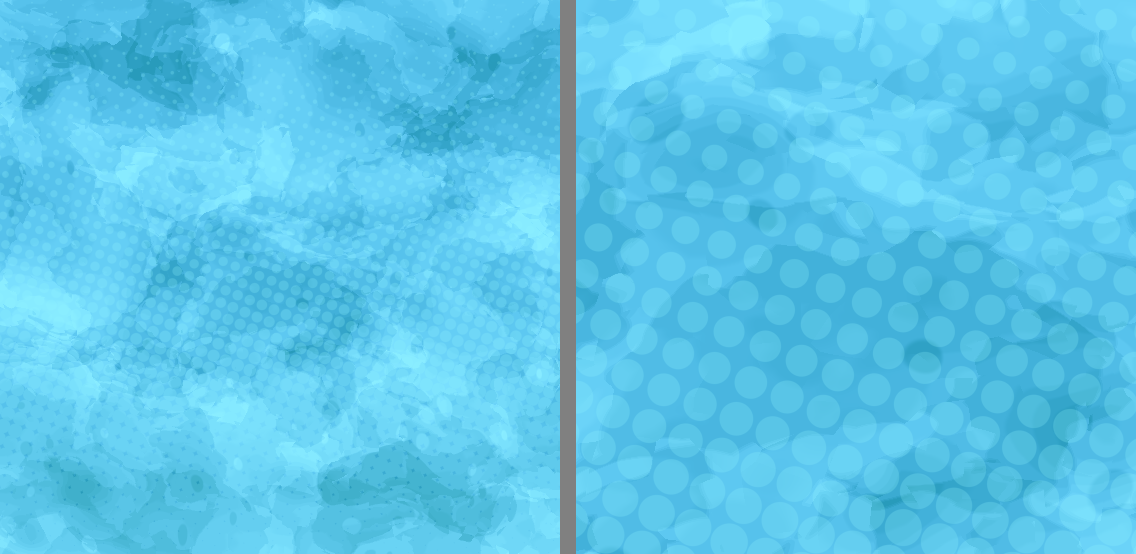
Left, the full canvas; right, a detail of the centre.
This background is drawn by a WebGL 1 fragment shader. Its source:

```glsl
precision highp float;
uniform vec2 u_resolution;

vec2 hash2(vec2 c) {
    return fract(sin(vec2(dot(c, vec2(127.1, 311.7)), dot(c, vec2(269.5, 183.3)))) * 43758.5);
}

mat2 rotation(float angle) {
    float c = cos(angle), s = sin(angle);
    return mat2(c, s, -s, c);
}

// x: distance to the nearest seed, y: random value of that seed
vec2 cells(vec2 p) {
    vec2 base = floor(p), nearest = vec2(9.0, 0.0);
    for (int j = -1; j <= 1; j++) {
        for (int i = -1; i <= 1; i++) {
            vec2 cell = base + vec2(float(i), float(j));
            vec2 seed = hash2(cell);
            float d = distance(p, cell + seed);
            if (d < nearest.x) nearest = vec2(d, hash2(cell + 37.0).x);
        }
    }
    return nearest;
}

// Cellular octaves, averaging close to 0.36
float clouds(vec2 p) {
    float sum = 0.0, amplitude = 0.5;
    for (int i = 0; i < 4; i++) {
        sum += amplitude * cells(p).x;
        p = rotation(0.9) * p * 2.1 + 5.3;
        amplitude *= 0.4;
    }
    return sum;
}

// Layered sines that make outlines wander
vec2 wander(vec2 p) {
    vec2 offset = vec2(0.0);
    float amplitude = 0.014, frequency = 9.0;
    for (int i = 0; i < 5; i++) {
        p = rotation(1.1) * p + 0.37;
        offset += amplitude * sin(p.yx * frequency + offset * 20.0);
        amplitude *= 0.5;
        frequency *= 2.0;
    }
    return offset;
}

// Small shifted patches that chip the outlines
vec2 chips(vec2 p) {
    float id = cells(p * 38.0).y;
    return 0.016 * (vec2(id, fract(id * 91.0)) - 0.5);
}

float segmentDistance(vec2 p, vec2 a, vec2 b) {
    vec2 ab = b - a;
    return distance(p, a + ab * clamp(dot(p - a, ab) / dot(ab, ab), 0.0, 1.0));
}

// Broad light and dark areas, repeated by a half turn
float composition(vec2 p) {
    vec2 q = p.y < 0.0 ? -p : p;
    float slanted = p.y - 0.08 * p.x;
    vec2 pool = rotation(0.35) * (q - vec2(0.34, 0.34)) * vec2(4.8, 7.0);
    float tone = 0.58 - 0.07 * cos(14.0 * p.y);
    tone -= 0.62 * exp(-dot(pool, pool));
    tone -= 0.40 * cos(6.3 * p.x) * exp(-100.0 * slanted * slanted);
    q.y += 0.02 * sin(24.0 * q.x);
    float stroke = segmentDistance(q, vec2(-0.37, 0.40), vec2(-0.12, 0.35)) - 0.038;
    return tone - 0.28 * (1.0 - smoothstep(-0.0015, 0.0015, stroke));
}

// Stacked washes: crisp rim on one side, fading inward
float washes(vec2 p) {
    float tone = 0.0;
    for (int i = 0; i < 5; i++) {
        float k = float(i);
        vec2 q = rotation(0.35 * sin(k * 2.4)) * p * vec2(2.5, 3.5) + k * vec2(7.3, 4.1);
        float depth = clouds(q) - 0.37;
        float rim = smoothstep(0.0, 0.008, depth) * exp(-6.0 * max(depth, 0.0));
        tone += (mod(k, 2.0) < 0.5 ? -0.23 : 0.23) * rim;
    }
    return tone;
}

float posterize(float tone) {
    float level = tone * 11.0;
    return (floor(level) + smoothstep(0.37, 0.63, fract(level))) / 11.0;
}

vec3 waterColor(float t) {
    return vec3(0.23 + 0.30 * t, 0.67 + 0.25 * t, 0.825 + 0.33 * t - 0.15 * t * t);
}

void main() {
    vec2 p = (gl_FragCoord.xy - 0.5 * u_resolution) / u_resolution.x;
    vec2 w = p + wander(p);
    vec2 chipped = w + chips(w);

    float tone = composition(chipped) + washes(chipped);
    tone += 0.9 * (clouds(w * vec2(3.0, 4.0) + 21.0) - 0.36);

    // Soft stains
    vec2 stain = cells(w * vec2(5.0, 7.0) + 3.0);
    tone -= 0.34 * step(0.78, stain.y) * (1.0 - smoothstep(0.05, 0.36, stain.x));
    tone = posterize(tone);

    // Small dark flecks and pale spots
    vec2 fleck = cells(w * vec2(24.0, 19.0) + 11.0);
    float kind = step(fleck.y, 0.06) - step(0.91, fleck.y);
    float radius = 0.10 + 0.22 * fract(fleck.y * 57.0);
    tone += 0.24 * kind * (1.0 - smoothstep(-0.04, 0.04, fleck.x - radius));

    vec3 color = waterColor(clamp(tone, -0.25, 1.0));

    // Tilted halftone, dots swelling downward until they merge
    vec2 grid = rotation(0.38) * p * 43.0;
    float dotRadius = mix(0.70, 0.05, gl_FragCoord.y / u_resolution.y);
    float blur = 32.0 / u_resolution.x;
    float ink = 1.0 - smoothstep(-blur, blur, length(fract(grid) - 0.5) - dotRadius);
    color = mix(color, vec3(0.56, 0.96, 0.99), 0.24 * ink);

    gl_FragColor = vec4(color, 1.0);
}
```
